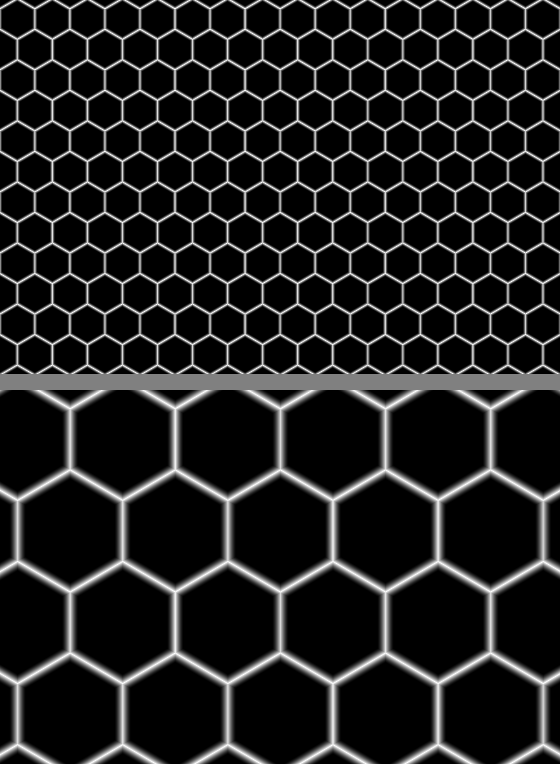
Top: the whole. Bottom: its middle third, enlarged.
Reproduce this pattern procedurally as a Shadertoy shader.

```glsl
// Glowing white honeycomb wire mesh on black, pointy-top hexagons in staggered rows
#define COLUMNS 15.98      // cells across the canvas
#define ROWS 12.25         // cell rows down the canvas
#define FIRST_CENTER vec2(0.494, 0.622) // first cell center from the top left, in cells
#define GLOW_RADIUS 0.079  // half width of a wire, in cell widths
#define GLOW_FALLOFF 1.6   // higher is a thinner bright core
#define TONE_VARIATION 0.16 // dimming range of the upright wires

const float ROW_PITCH = 0.8660254; // row spacing of regular hexagons of width 1

float hash(float n) {
    return fract(sin(n * 127.1) * 43758.5453);
}

// Offset from the nearest center of a staggered hexagon grid
vec2 hexOffset(vec2 p) {
    vec2 period = vec2(1.0, 2.0 * ROW_PITCH);
    vec2 a = mod(p + 0.5 * period, period) - 0.5 * period;
    vec2 b = mod(p, period) - 0.5 * period;
    return dot(a, a) < dot(b, b) ? a : b;
}

void mainImage(out vec4 fragColor, in vec2 fragCoord) {
    // Cell space, measured from the top left
    vec2 uv = fragCoord / iResolution.xy;
    vec2 cell = vec2(uv.x, 1.0 - uv.y) * vec2(COLUMNS, ROWS) - FIRST_CENTER;
    vec2 p = cell * vec2(1.0, ROW_PITCH);

    // Distance to the upright and slanted sides
    vec2 q = abs(hexOffset(p));
    float upright = 0.5 - q.x;
    float slanted = 0.5 - dot(q, vec2(0.5, ROW_PITCH));

    // Soft wire profile, with a slightly different tone per upright column
    vec2 glow = pow(clamp(1.0 - vec2(upright, slanted) / GLOW_RADIUS, 0.0, 1.0),
                    vec2(GLOW_FALLOFF));
    float column = floor(p.x * 2.0 + 0.5);
    glow.x *= 1.0 - TONE_VARIATION * hash(column + 40.0);

    fragColor = vec4(vec3(max(glow.x, glow.y)), 1.0);
}
```
